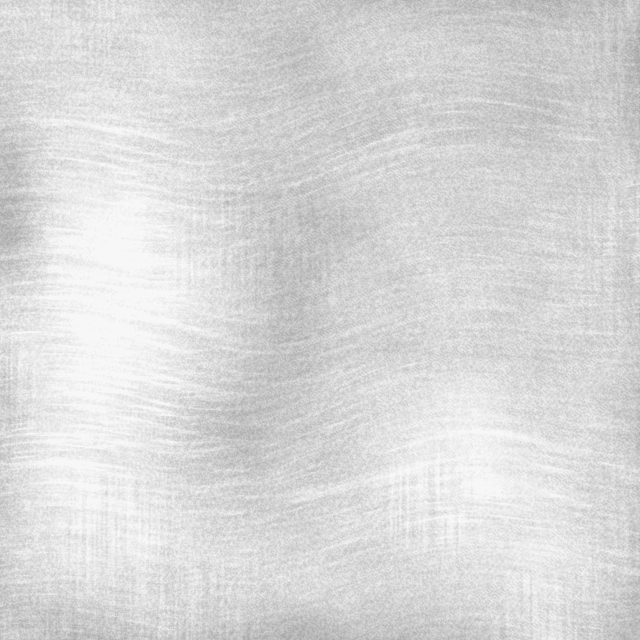
This texture is drawn by a three.js fragment shader. Its source:

```glsl
varying vec2 vUv;

const float BASE_TONE = 0.842;
const float CLOUD_STRENGTH = 1.18;
const float MOTTLE_STRENGTH = 0.085;
const float GRAIN_SCALE = 460.0;
const float GRAIN_STRENGTH = 0.118;
const float COARSE_GRAIN_STRENGTH = 0.045;
const float STROKE_STRENGTH = 0.038;
const float STREAK_STRENGTH = 0.025;
const float STROKE_BEND = 0.03;
const float STROKE_WAVE = 9.5;
const float STROKE_CREST = 0.74;
const float THREAD_SCALE = 270.0;
const float THREAD_STRENGTH = 0.065;
const float EDGE_SHADE = 0.08;
const float EDGE_FALLOFF = 28.0;
const mat2 GRAIN_TURN = mat2(0.81, 0.586, -0.586, 0.81);
const vec3 PAPER_TINT = vec3(1.0);

float hash(vec2 p) {
  return fract(sin(dot(p, vec2(127.1, 311.7))) * 43758.5453);
}

float noise(vec2 p) {
  vec2 cell = floor(p);
  vec2 f = fract(p);
  f = f * f * (3.0 - 2.0 * f);
  float low = mix(hash(cell), hash(cell + vec2(1.0, 0.0)), f.x);
  float high = mix(hash(cell + vec2(0.0, 1.0)), hash(cell + 1.0), f.x);
  return mix(low, high, f.y);
}

float fbm(vec2 p) {
  float sum = 0.0;
  float weight = 0.5;
  for (int i = 0; i < 5; i++) {
    sum += weight * noise(p);
    p = mat2(0.8, 0.6, -0.6, 0.8) * p * 2.1 + 17.3;
    weight *= 0.55;
  }
  return sum;
}

float softPatch(vec2 p, vec2 center, vec2 radius) {
  vec2 d = (p - center) / radius;
  return exp(-dot(d, d));
}

// Broad light and dark areas, with wandering outlines
float cloudTone(vec2 uv) {
  vec2 wander = vec2(fbm(uv * 5.0), fbm(uv * 5.0 + 40.0)) - 0.52;
  vec2 p = uv + 0.10 * wander;
  float tone = 0.0;
  tone += 0.105 * softPatch(p, vec2(0.19, 0.59), vec2(0.16, 0.27));
  tone += 0.050 * softPatch(p, vec2(0.10, 0.36), vec2(0.19, 0.16));
  tone += 0.050 * softPatch(p, vec2(0.16, 0.15), vec2(0.20, 0.13));
  tone += 0.090 * softPatch(p, vec2(0.75, 0.28), vec2(0.17, 0.10));
  tone += 0.055 * softPatch(p, vec2(0.85, 0.13), vec2(0.18, 0.09));
  tone -= 0.065 * softPatch(p, vec2(0.46, 0.56), vec2(0.09, 0.20));
  tone -= 0.060 * softPatch(p, vec2(0.39, 0.31), vec2(0.12, 0.14));
  tone -= 0.055 * softPatch(p, vec2(0.86, 0.87), vec2(0.15, 0.14));
  tone -= 0.040 * softPatch(p, vec2(0.46, 0.86), vec2(0.13, 0.10));
  tone -= 0.100 * softPatch(p, vec2(0.00, 0.71), vec2(0.045, 0.13));
  tone -= 0.070 * softPatch(p, vec2(0.45, 0.00), vec2(0.12, 0.06));
  tone -= 0.080 * softPatch(p, vec2(0.00, 0.03), vec2(0.13, 0.06));
  tone -= 0.060 * softPatch(p, vec2(1.00, 0.03), vec2(0.12, 0.07));
  return CLOUD_STRENGTH * tone;
}

// Thin pale brush marks over faint streaks, along bent paths
float brushStrokes(vec2 uv) {
  float sum = 0.0;
  for (int i = 0; i < 4; i++) {
    float layer = float(i);
    vec2 shift = vec2(13.7, 29.1) * layer;
    float bend = STROKE_BEND * cos(STROKE_WAVE * (uv.x - STROKE_CREST) + 0.3 * layer);
    float slope = (0.04 + 0.04 * layer) * uv.x;
    float across = uv.y - bend - slope + 0.025 * noise(uv * 4.0 + shift);
    vec2 stretch = vec2(8.0 + 5.0 * layer, 150.0 + 35.0 * layer);
    float line = noise(vec2(uv.x, across) * stretch + shift);
    float region = smoothstep(0.45, 0.80, noise(vec2(uv.x * 4.0, across * 8.0) + shift));
    sum += STROKE_STRENGTH * region * (smoothstep(0.60, 0.95, line) - 0.10);
    sum += STREAK_STRENGTH * (line - 0.5);
  }
  return sum;
}

// Woven threads, showing in scattered areas
float threads(vec2 uv) {
  float region = smoothstep(0.52, 0.85, noise(uv * vec2(6.0, 5.0) + 71.0));
  float upright = noise(vec2(uv.x * THREAD_SCALE, uv.y * 12.0)) - 0.5;
  float level = noise(vec2(uv.x * 12.0, uv.y * THREAD_SCALE) + 53.0) - 0.5;
  return (0.10 + region) * upright + 0.12 * level;
}

float edgeShade(vec2 uv) {
  vec2 inset = min(uv, 1.0 - uv);
  float rim = exp(-EDGE_FALLOFF * min(inset.x, inset.y));
  return rim * smoothstep(0.2, 0.8, noise(uv * 6.0 + 9.0));
}

void main() {
  float tone = BASE_TONE + cloudTone(vUv) + brushStrokes(vUv);
  tone += MOTTLE_STRENGTH * (fbm(vUv * 11.0 + 5.0) - 0.52);
  tone += THREAD_STRENGTH * threads(vUv);
  tone -= EDGE_SHADE * edgeShade(vUv);

  // Fine and coarse grain, softer in the brightest areas
  vec2 grainPoint = GRAIN_TURN * vUv * GRAIN_SCALE;
  float grain = GRAIN_STRENGTH * (noise(grainPoint) - 0.5);
  grain += COARSE_GRAIN_STRENGTH * (noise(grainPoint * 0.47 + 31.0) - 0.5);
  tone += grain * mix(1.0, 0.5, smoothstep(0.86, 0.95, tone));

  gl_FragColor = vec4(PAPER_TINT * clamp(tone, 0.0, 0.97), 1.0);
}
```
